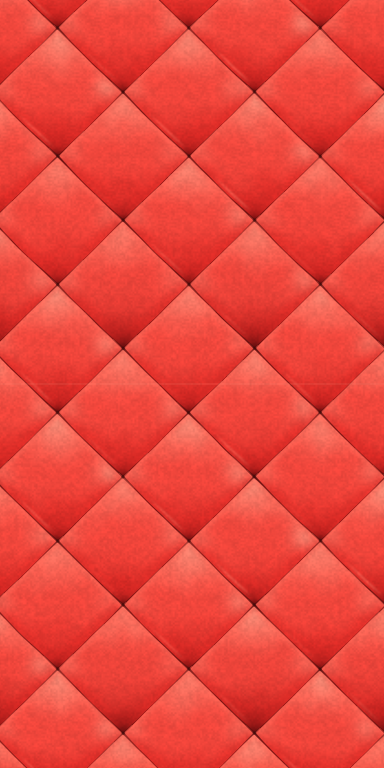
A WebGL 1 fragment shader for this texture:

```glsl
precision highp float;
// Red tufted leather: diamond cushions with pinched corners and fine dark seams.

uniform vec2 u_resolution;

const float PI = 3.14159265;
const vec2 REPEAT = vec2(0.342, 0.3338);  // cushion size in canvas widths
const vec2 ORIGIN = vec2(0.150, 0.258);   // one pinched corner

const vec3 BASE   = vec3(0.94, 0.27, 0.23);
const vec3 SHADE  = vec3(0.87, 0.17, 0.15);
const vec3 LIGHT  = vec3(0.98, 0.39, 0.33);
const vec3 PALE   = vec3(0.96, 0.54, 0.46);
const vec3 SHADOW = vec3(0.62, 0.07, 0.07);
const vec3 DEEP   = vec3(0.34, 0.05, 0.05);

float hash(vec2 p) {
  return fract(sin(dot(p, vec2(127.1, 311.7))) * 43758.5453);
}

float noise(vec2 p) {
  vec2 i = floor(p);
  vec2 f = fract(p);
  f = f * f * (3.0 - 2.0 * f);
  return mix(mix(hash(i), hash(i + vec2(1.0, 0.0)), f.x),
             mix(hash(i + vec2(0.0, 1.0)), hash(i + vec2(1.0, 1.0)), f.x), f.y);
}

// Diagonal lattice coordinates; seams lie on whole numbers.
// Falling seams bulge a little, rising ones stay almost straight.
vec2 lattice(vec2 p) {
  vec2 q = (p - ORIGIN) / REPEAT;
  vec2 d = vec2(q.x + q.y, q.x - q.y);
  vec2 bow = vec2(0.010, 0.003) * abs(sin(PI * d.yx));
  return d + vec2(bow.x, -bow.y);
}

// Soft coverage of a line of the given half width.
float stroke(float dist, float halfWidth, float pixel) {
  return 1.0 - smoothstep(halfWidth - 0.6 * pixel, halfWidth + 0.8 * pixel, dist);
}

// Round falloff around a point of the cushion.
float glow(vec2 f, vec2 center, float tightness) {
  vec2 v = f - center;
  return exp(-tightness * dot(v, v));
}

// Padded surface; f is the position in the cushion, row 0 has the deepest folds.
vec3 cushion(vec2 f, float row, float vary, float wear) {
  float height = 0.5 + 0.5 * (f.x - f.y) + 0.16 * (wear - 0.5);
  float lower = min(f.x, 1.0 - f.y);
  float upper = min(1.0 - f.x, f.y);
  float toBottom = length(vec2(f.x, 1.0 - f.y));
  float deepRow = 1.0 - step(1.0, row);

  // broad light from above
  vec3 c = mix(SHADE, BASE, smoothstep(0.08, 0.48, height));
  c = mix(c, LIGHT, 0.9 * smoothstep(0.55, 0.9, height));
  c = mix(c, SHADE, 0.75 * (1.0 - smoothstep(0.0, 0.17, lower)));

  // sheen below each pinch, beside it and along the upper edges
  float sheen = glow(f, vec2(1.0, 0.0), 9.0) * (0.6 + 0.5 * vary);
  sheen += glow(f, vec2(0.94, 0.84), 40.0) * (0.3 + 0.5 * vary);
  sheen += glow(f, vec2(0.10, 0.04), 45.0) * 0.35;
  c = mix(c, PALE, min(sheen * (0.55 + 0.7 * wear), 0.95));
  c = mix(c, LIGHT, 0.6 * (1.0 - smoothstep(0.0, 0.09, upper)));

  // raised fold beside the falling seam
  float fold = exp(-pow((f.x - 0.045) / 0.018, 2.0));
  fold *= smoothstep(0.3, 0.6, f.y) * (1.0 - smoothstep(0.75, 0.95, f.y));
  c = mix(c, LIGHT, 0.6 * fold * vary);

  // shadow gathered in the lower corner
  float gather = exp(-toBottom * mix(8.0, 4.2, deepRow));
  c = mix(c, SHADOW, gather * (0.8 + 0.2 * vary));
  return mix(c, DEEP, 0.95 * exp(-toBottom * mix(19.0, 10.0, deepRow)));
}

void main() {
  vec2 p = gl_FragCoord.xy / u_resolution.x;
  float pixel = 1.0 / u_resolution.x;
  vec2 d = lattice(p);
  d += 0.008 * (vec2(noise(p * 17.0), noise(p * 17.0 + 40.0)) - 0.5);
  vec2 id = floor(d);
  vec2 f = fract(d);

  // variation recurs every three rows
  float row = mod(id.x - id.y + 0.5, 6.0);
  float vary = hash(vec2(id.x + id.y, floor(row)));
  float wear = noise(p * 13.0) * 0.6 + noise(p * 31.0) * 0.4;
  vec3 color = cushion(f, row, vary, wear);

  // leather grain
  float grain = noise(p * 210.0) * 0.6 + noise(p * 95.0) * 0.4;
  color *= 1.0 + 0.15 * (grain - 0.5);

  // seams, heavier on the falling diagonal and near the corners
  vec2 seam = min(f, 1.0 - f) * REPEAT.x / sqrt(2.0);
  float corner = exp(-length(seam) * 30.0);
  float falling = stroke(seam.x, 0.0011 + 0.0016 * corner, pixel);
  float rising = stroke(seam.y, 0.0006 + 0.0014 * corner, pixel);
  float patchy = 0.55 + 0.45 * noise(p * 24.0);
  float line = max(falling * 0.95, rising * 0.75) * patchy;
  color = mix(color, mix(SHADOW, DEEP, 0.6 + 0.4 * corner), line);

  // tight pinch at each corner
  color = mix(color, DEEP * 0.7, 0.8 * stroke(length(seam), 0.0035, 1.5 * pixel));

  // faint join across the middle
  color = mix(color, PALE, 0.3 * stroke(abs(p.y - 1.0), 0.0008, pixel));

  gl_FragColor = vec4(color, 1.0);
}
```
